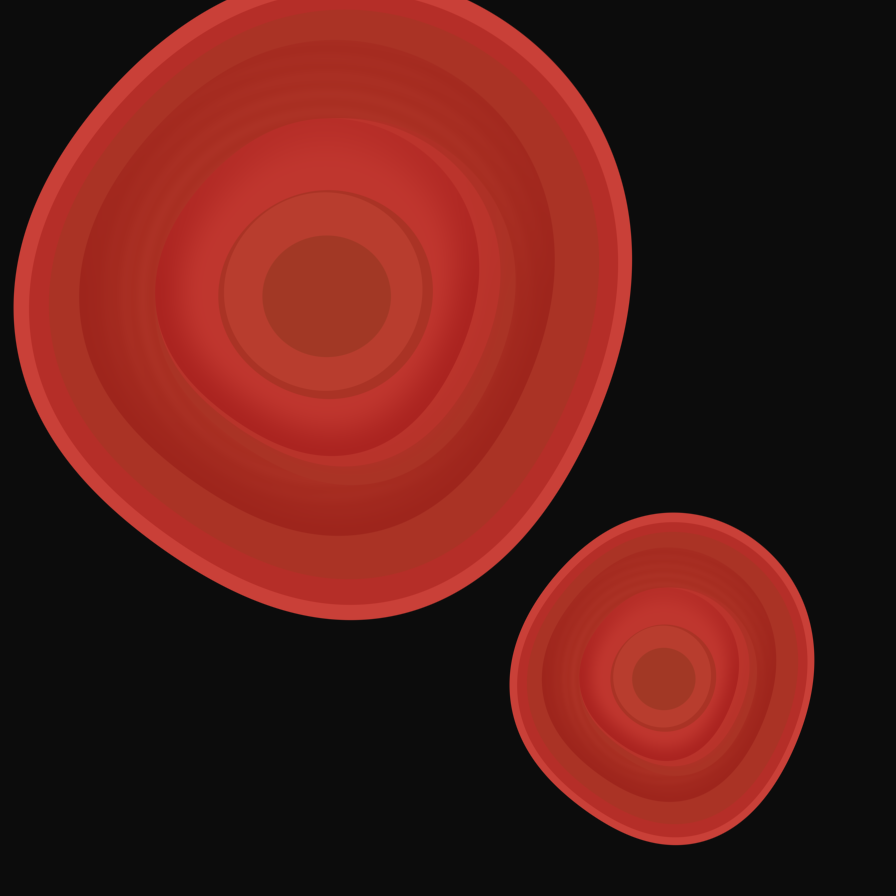
Give the GLSL for this background, as a Shadertoy shader.

```glsl
// Two red cells on a near-black field, each a stack of nested wobbly discs.
// A disc is an off-centre ellipse whose radius is bent by a few angular
// harmonics, then filled with a gradient running from its middle to its edge.

#define BACKDROP    vec3(0.047)
#define BIG_CENTRE  vec2(0.3646, 0.6693)
#define BIG_SCALE   vec2(0.3516, 0.3516)
#define TINY_CENTRE vec2(0.7409, 0.2422)
#define TINY_SCALE  vec2(0.1733, 0.1804)
#define RIPPLE      0.006
#define TOP_LIGHT   0.6

// Relative bulge of the outline; it vanishes on the four axis directions.
float bulge(float a) {
    return 0.0260 * (cos(a) - cos(3.0 * a))
         + 0.0080 * (sin(a) + sin(3.0 * a))
         + 0.0167 * sin(2.0 * a)
         + 0.0107 * (cos(4.0 * a) - 1.0)
         + 0.0126 * sin(4.0 * a);
}

// Paints one disc. reach = extent to the left, right, top and bottom.
void paintDisc(inout vec3 colour, vec2 p, float pixel, vec4 reach,
               float wobble, vec3 middle, vec3 edge) {
    vec2 radii = 0.5 * (reach.xz + reach.yw);
    vec2 centre = 0.5 * vec2(reach.y - reach.x, reach.z - reach.w);
    vec2 q = (p - centre) / radii;
    float dist = max(length(q), 1e-4);
    float angle = atan(q.y, q.x + 1e-6);
    float depth = dist / (1.0 + wobble * bulge(angle));

    // Edge tint, weaker towards the top
    float tint = smoothstep(0.70, 1.0, depth);
    tint *= 1.0 - TOP_LIGHT * max(q.y / dist, 0.0);
    vec3 fill = mix(middle, edge, tint);

    float soft = 0.8 * pixel / min(radii.x, radii.y);
    colour = mix(colour, fill, 1.0 - smoothstep(-soft, soft, depth - 1.0));
}

// Stacks the discs of one cell, from the rim to the core.
void paintCell(inout vec3 colour, vec2 p, float pixel) {
    vec3 rim = vec3(0.79, 0.25, 0.22);
    vec3 scarlet = vec3(0.71, 0.18, 0.155);
    vec3 brick = vec3(0.665, 0.20, 0.145);
    vec3 rust = vec3(0.67, 0.19, 0.14);
    vec3 deep = vec3(0.62, 0.145, 0.11);
    vec3 bright = vec3(0.75, 0.21, 0.18);
    vec3 crimson = vec3(0.67, 0.14, 0.125);
    vec3 clay = vec3(0.72, 0.24, 0.18);
    vec3 umber = vec3(0.635, 0.22, 0.145);

    // Outer shell
    paintDisc(colour, p, pixel, vec4(0.993, 0.963, 1.026, 1.022), 1.0, rim, rim);
    paintDisc(colour, p, pixel, vec4(0.944, 0.919, 0.967, 0.974), 1.0, scarlet, scarlet);
    paintDisc(colour, p, pixel, vec4(0.881, 0.859, 0.907, 0.893), 1.0, brick, brick);

    // Dark bowl with faint contour lines
    vec3 bowl = rust + RIPPLE * sin(110.0 * length(p));
    paintDisc(colour, p, pixel, vec4(0.785, 0.719, 0.811, 0.756), 1.0, bowl, deep);

    // Crescents and the glowing inner bowl
    paintDisc(colour, p, pixel, vec4(0.544, 0.596, 0.563, 0.596), 1.0, scarlet, brick);
    paintDisc(colour, p, pixel, vec4(0.541, 0.548, 0.563, 0.537), 1.0, bright,
              vec3(0.72, 0.20, 0.165));
    paintDisc(colour, p, pixel, vec4(0.544, 0.481, 0.563, 0.504), 1.0, bright, crimson);

    // Core
    paintDisc(colour, p, pixel, vec4(0.344, 0.337, 0.337, 0.326), 0.3, brick, brick);
    paintDisc(colour, p, pixel, vec4(0.326, 0.304, 0.330, 0.300), 0.2, clay, clay);
    paintDisc(colour, p, pixel, vec4(0.204, 0.204, 0.193, 0.193), 0.0, umber, umber);
}

void mainImage(out vec4 fragColor, in vec2 fragCoord) {
    // Square canvas units, centred on wider screens
    vec2 uv = (fragCoord - 0.5 * iResolution.xy) / iResolution.y + 0.5;
    float pixel = 1.0 / iResolution.y;
    vec3 colour = BACKDROP;

    paintCell(colour, (uv - BIG_CENTRE) / BIG_SCALE, pixel / BIG_SCALE.y);
    paintCell(colour, (uv - TINY_CENTRE) / TINY_SCALE, pixel / TINY_SCALE.y);

    fragColor = vec4(colour, 1.0);
}
```
